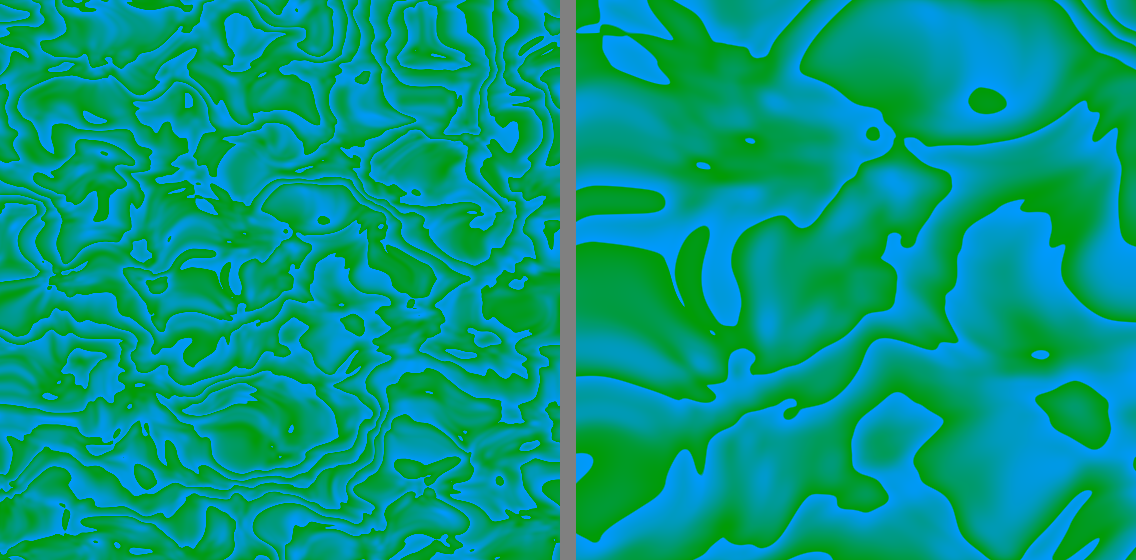
Left: the whole. Right: its middle third, enlarged.
This pattern is drawn by a three.js fragment shader. Its source:

```glsl
// Jagged contour terraces: a warped fractal height field is cut into bands.
// Each band ramps smoothly from green to blue, then snaps back to green,
// with the snap softened in proportion to the local slope.

#define SCALE vec2(3.3, 4.3)   // coarsest noise cells across and up
#define OCTAVES 5
#define GAIN 0.53              // amplitude ratio between octaves
#define BANDS 5.8              // ramps per unit of height
#define WARP 0.13              // sideways push of the field, in cells
#define WARP_SCALE 3.7         // warp cells per noise cell
#define EDGE 0.0008            // width of the snap, in canvas units
#define GREEN vec3(0.0, 0.61, 0.01)
#define BLUE vec3(0.0, 0.60, 1.0)

varying vec2 vUv;

float hash(vec2 p) {
  vec3 q = fract(p.xyx * vec3(0.1031, 0.1030, 0.0973));
  q += dot(q, q.yzx + 33.33);
  return fract((q.x + q.y) * q.z);
}

// Smoothly interpolated lattice values, 0 to 1
float valueNoise(vec2 p) {
  vec2 cell = floor(p);
  vec2 f = fract(p);
  f = f * f * (3.0 - 2.0 * f);
  float low = mix(hash(cell), hash(cell + vec2(1.0, 0.0)), f.x);
  float high = mix(hash(cell + vec2(0.0, 1.0)), hash(cell + 1.0), f.x);
  return mix(low, high, f.y);
}

float fractalNoise(vec2 p) {
  float sum = 0.0;
  float amplitude = 1.0;
  for (int i = 0; i < OCTAVES; i++) {
    sum += amplitude * valueNoise(p);
    p = p * 2.03 + vec2(17.3, 41.7);
    amplitude *= GAIN;
  }
  return sum;
}

// Height counted in bands
float height(vec2 uv) {
  vec2 p = uv * SCALE + vec2(31.4, 17.8);
  vec2 q = p * WARP_SCALE;
  vec2 push = vec2(valueNoise(q + 53.1), valueNoise(q + 91.6));
  return BANDS * fractalNoise(p + WARP * (2.0 * push - 1.0));
}

void main() {
  float h = height(vUv);

  // Slope from neighbouring samples, one edge width apart
  vec2 rise = vec2(height(vUv + vec2(EDGE, 0.0)), height(vUv + vec2(0.0, EDGE))) - h;
  float snap = clamp(length(rise), 0.001, 0.5);

  // Sawtooth with a narrow falling side
  float ramp = fract(h);
  float blueness = min(ramp / (1.0 - snap), (1.0 - ramp) / snap);

  gl_FragColor = vec4(mix(GREEN, BLUE, blueness), 1.0);
}
```
